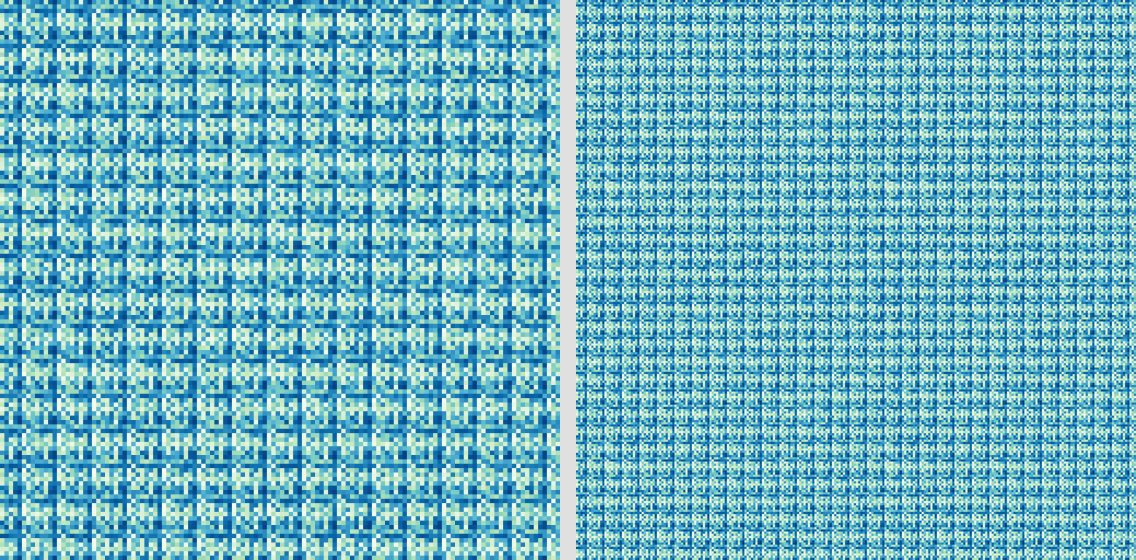
Left, the tile; right, the same tile 2 across and 2 down.
This pattern is drawn by a WebGL 2 fragment shader. Its source:

```glsl
#version 300 es
precision highp float;
// Woven mosaic of small square cells: a motif of 8 x 8 cells repeated 16 x 16 times in greens and blues.
uniform vec2 u_resolution;
out vec4 fragColor;

const float REPEATS = 16.0;
const float MOTIF_CELLS = 8.0;
const float CELLS = REPEATS * MOTIF_CELLS;
const float MOTIF_GRAIN = 0.62;
const float CELL_GRAIN = 0.34;
const float CLOUD_STRENGTH = 0.06;
const float CHECKER_STRENGTH = 0.07;
const float CONTRAST = 1.25;

// Darkness of each motif row, top to bottom, and the shift of each column.
const float ROW_TONE[8] = float[8](0.62, 0.53, 0.71, 0.48, 0.33, 0.24, 0.46, 0.62);
const float COLUMN_SHIFT[8] = float[8](0.0, 0.20, -0.02, 0.04, 0.36, -0.14, -0.10, 0.0);

// Colour ramp from pale to dark.
const vec3 RAMP[9] = vec3[9](
  vec3(0.97, 0.99, 0.94), vec3(0.88, 0.95, 0.86), vec3(0.80, 0.92, 0.77),
  vec3(0.66, 0.87, 0.71), vec3(0.48, 0.80, 0.77), vec3(0.31, 0.70, 0.83),
  vec3(0.17, 0.55, 0.75), vec3(0.03, 0.41, 0.67), vec3(0.03, 0.25, 0.51));

float hash(vec2 p) {
  vec3 q = fract(vec3(p.xyx) * 0.1031);
  q += dot(q, q.yzx + 33.33);
  return fract((q.x + q.y) * q.z);
}

// Value noise that wraps after a whole period.
float wrappedNoise(vec2 p, float period) {
  vec2 i = floor(p);
  vec2 f = smoothstep(0.0, 1.0, fract(p));
  vec2 a = mod(i, period);
  vec2 b = mod(i + 1.0, period);
  return mix(mix(hash(a), hash(vec2(b.x, a.y)), f.x),
             mix(hash(vec2(a.x, b.y)), hash(b), f.x), f.y);
}

// Compresses extreme tones so that few cells reach the ends of the ramp.
float softLimit(float tone) {
  float x = (tone - 0.5) * CONTRAST;
  return 0.5 + x / sqrt(1.0 + x * x / 0.34);
}

vec3 rampColor(float tone) {
  float level = clamp(tone, 0.0, 1.0) * 8.0;
  int lower = min(int(level), 7);
  return mix(RAMP[lower], RAMP[lower + 1], level - float(lower));
}

// Pale arc around a dark core; the row below the top edge wraps upward.
float curlShift(vec2 m) {
  vec2 d = vec2(m.x, m.y > 6.5 ? 0.0 : m.y + 1.0);
  bool inQuadrant = d.x < 2.5 && d.y < 2.5;
  float radius = length(d);
  float core = 1.0 - step(1.6, radius);
  float arc = 1.0 - step(0.2, abs(radius - 2.1));
  return inQuadrant ? 0.16 * core - 0.42 * arc : 0.0;
}

// Checkerboard over the whole motif, stronger in a patch three cells wide.
float checkerShift(vec2 m) {
  vec2 offset = abs(m - vec2(6.0, 2.0));
  float inside = 1.0 - step(1.5, max(offset.x, offset.y));
  float parity = mod(m.x + m.y, 2.0) * 2.0 - 1.0;
  return parity * (CHECKER_STRENGTH + 0.20 * inside);
}

// Tone of one motif cell, shared by all repeats.
float motifTone(vec2 m) {
  float row = ROW_TONE[int(m.y)];
  float column = COLUMN_SHIFT[int(m.x)] * (0.4 + row);
  float grain = (hash(m + 41.0) - 0.5) * MOTIF_GRAIN;
  return row + column + grain + curlShift(m) + checkerShift(m);
}

// Colour of a mosaic cell, with its own grain and a broad soft drift.
vec3 cellColor(vec2 cell) {
  vec2 c = mod(cell, CELLS);
  vec2 fromTop = vec2(c.x, CELLS - 1.0 - c.y);
  float tone = motifTone(mod(fromTop, MOTIF_CELLS));
  tone += (hash(c + 53.0) - 0.5) * CELL_GRAIN;
  tone += (wrappedNoise(c / MOTIF_CELLS, REPEATS) - 0.5) * CLOUD_STRENGTH;
  return rampColor(softLimit(tone));
}

void main() {
  vec2 p = gl_FragCoord.xy / u_resolution * CELLS;
  vec2 pixel = CELLS / u_resolution;

  // Blend the four nearest cells across one pixel at their shared edges.
  vec2 corner = floor(p - 0.5);
  vec2 blend = clamp((p - corner - 1.0) / pixel + 0.5, 0.0, 1.0);
  vec3 lower = mix(cellColor(corner), cellColor(corner + vec2(1.0, 0.0)), blend.x);
  vec3 upper = mix(cellColor(corner + vec2(0.0, 1.0)), cellColor(corner + 1.0), blend.x);
  fragColor = vec4(mix(lower, upper, blend.y), 1.0);
}
```
